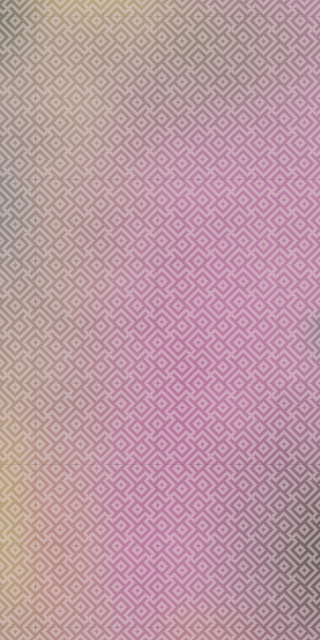
Give the GLSL for this pattern, as a Shadertoy shader.

```glsl
// Diagonal interlocking key fret in pale lines over a stained pink, tan and grey wash.
#define TILE 0.1272              // repeat size, in canvas widths
#define ORIGIN vec2(0.493, 0.294) // a corner shared by four tiles
#define CELL 5.0                 // fret steps between mirrored cells
#define LINE_HALF 0.245          // half line width, in fret steps
#define LINE_TINT vec3(0.88, 0.82, 0.83)
#define LINE_MIX 0.52
#define SEAM_WIDTH 0.0024
#define SEAM_DARK 0.07
#define STAIN_NOISE 0.06
#define GRAIN 0.012

float hash(vec2 p) {
    return fract(sin(dot(p, vec2(127.1, 311.7))) * 43758.5453);
}

float noise(vec2 p) {
    vec2 i = floor(p), f = fract(p);
    f = f * f * (3.0 - 2.0 * f);
    return mix(mix(hash(i), hash(i + vec2(1, 0)), f.x),
               mix(hash(i + vec2(0, 1)), hash(i + vec2(1, 1)), f.x), f.y);
}

float fbm(vec2 p) {
    float sum = 0.0, amp = 0.5;
    for (int i = 0; i < 4; i++) {
        sum += amp * noise(p);
        p = p * 2.03 + 7.1;
        amp *= 0.5;
    }
    return sum;
}

// Square-ended distance to an axis-aligned bar
float bar(vec2 p, vec2 center, vec2 halfSize) {
    vec2 d = max(abs(p - center) - halfSize, 0.0);
    return max(d.x, d.y);
}

// Distance to the fret centre lines; each cell is the mirror of its neighbours
float fret(vec2 q) {
    vec2 cell = floor(q / CELL + 0.5);
    q = (q - CELL * cell) * (1.0 - 2.0 * mod(cell, 2.0));
    float d = 10.0;
    for (int i = 0; i < 4; i++) {
        d = min(d, bar(q, vec2(0.5, 0.0), vec2(0.5, 0.0)));   // arm
        d = min(d, bar(q, vec2(1.0, 1.0), vec2(0.0, 1.0)));   // bend
        d = min(d, bar(q, vec2(1.75, 2.0), vec2(0.75, 0.0))); // link to the mirrored cell
        d = min(d, bar(q, vec2(2.0, 0.5), vec2(0.0, 0.5)));   // side of the small diamond
        d = min(d, bar(vec2(q.x, abs(q.y - 0.5)), vec2(2.25, 0.5), vec2(0.25, 0.0)));
        q = vec2(-q.y, q.x);
    }
    return d;
}

// Lay a soft elliptical stain over a colour
vec3 stain(vec3 base, vec2 p, vec2 center, vec2 radius, vec3 tint) {
    vec2 d = (p - center) / radius;
    return mix(base, tint, exp(-dot(d, d)));
}

vec3 wash(vec2 p) {
    vec2 w = p + 0.10 * (vec2(fbm(p * 3.0), fbm(p * 3.0 + 19.0)) - 0.47);
    vec3 c = mix(vec3(0.67, 0.57, 0.53), vec3(0.73, 0.51, 0.65), smoothstep(0.15, 0.72, w.x));
    c = stain(c, w, vec2(0.62, 1.86), vec2(0.42, 0.25), vec3(0.58, 0.51, 0.49)); // upper grey
    c = stain(c, w, vec2(0.28, 2.02), vec2(0.28, 0.18), vec3(0.73, 0.67, 0.50)); // top ochre
    c = stain(c, w, vec2(0.18, 1.72), vec2(0.16, 0.20), vec3(0.69, 0.61, 0.55)); // upper tan
    c = stain(c, w, vec2(0.00, 1.95), vec2(0.11, 0.17), vec3(0.50, 0.49, 0.43)); // corner
    c = stain(c, w, vec2(0.00, 1.38), vec2(0.12, 0.28), vec3(0.57, 0.54, 0.52)); // left grey
    c = stain(c, w, vec2(0.60, 0.72), vec2(0.30, 0.55), vec3(0.74, 0.48, 0.64)); // rose
    c = stain(c, w, vec2(0.48, 0.28), vec2(0.24, 0.32), vec3(0.74, 0.48, 0.64)); // lower rose
    c = stain(c, w, vec2(0.12, 0.28), vec2(0.18, 0.32), vec3(0.73, 0.54, 0.53)); // salmon
    c = stain(c, w, vec2(0.00, 0.36), vec2(0.10, 0.34), vec3(0.74, 0.65, 0.49)); // left ochre
    c = stain(c, w, vec2(0.66, 0.00), vec2(0.18, 0.12), vec3(0.73, 0.53, 0.55)); // bottom
    c = stain(c, w, vec2(1.04, 0.25), vec2(0.27, 0.38), vec3(0.44, 0.39, 0.38)); // dark corner
    c = stain(c, w, vec2(1.00, 0.94), vec2(0.06, 0.08), vec3(0.58, 0.48, 0.54)); // edge smudge
    return c + STAIN_NOISE * (fbm(p * 7.0) - 0.47);
}

// Faint joints on some of the tile edges
float seams(vec2 r) {
    vec2 n = floor(r + 0.5);
    vec2 d = abs(r - n) * TILE;
    vec2 line = 1.0 - smoothstep(vec2(0.0), vec2(SEAM_WIDTH), d);
    float column = 1.0 - step(0.5, mod(n.x, 3.0));
    float row = step(abs(n.y - floor(2.2 * floor(n.y / 2.2 + 0.5) + 0.5)), 0.1);
    return max(line.x * column, line.y * row);
}

void mainImage(out vec4 fragColor, in vec2 fragCoord) {
    vec2 p = fragCoord / iResolution.x;
    vec2 r = (p - ORIGIN) / TILE;
    vec2 q = CELL * vec2(r.x + r.y, r.y - r.x) + vec2(2.5, 0.5);

    // Pale fret with edges smoothed over one pixel
    float pixel = CELL * sqrt(2.0) / (TILE * iResolution.x);
    float line = clamp(0.5 - (fret(q) - LINE_HALF) / pixel, 0.0, 1.0);
    vec3 color = mix(wash(p), LINE_TINT, LINE_MIX * line);

    color *= 1.0 - SEAM_DARK * seams(r);
    color += GRAIN * (hash(floor(p * 256.0)) - 0.5);
    fragColor = vec4(color, 1.0);
}
```
